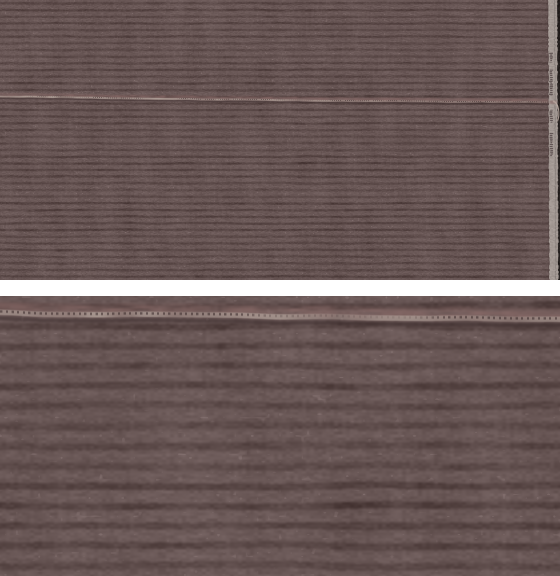
Top: the whole. Bottom: its middle third, enlarged.
A WebGL 1 fragment shader for this texture:

```glsl
precision highp float;
// Mauve-brown ribbed cloth with a pale horizontal seam and a grey selvage on the right.
uniform vec2 u_resolution;

const float RIBS = 42.0;            // grooves down the canvas
const float GROOVE_WIDTH = 0.17;    // half width, in rib periods
const float GROOVE_DEPTH = 0.075;
const float GRAIN = 0.075;
const float PATCHES = 0.024;
const float SEAM_LEFT = 0.656;      // seam height at each end
const float SEAM_RIGHT = 0.635;
const float THREAD_WIDTH = 0.0032;
const float STITCHES = 150.0;       // stitches per canvas height
const float SELVAGE_START = 1.960;  // x runs from 0 to 2
const float SELVAGE_END = 1.992;

const vec3 CLOTH = vec3(0.397, 0.327, 0.322);
const vec3 THREAD = vec3(0.68, 0.62, 0.59);
const vec3 FUZZ = vec3(0.53, 0.41, 0.40);
const vec3 SHADOW = vec3(0.25, 0.19, 0.19);
const vec3 SELVAGE = vec3(0.64, 0.60, 0.58);
const vec3 INK = vec3(0.32, 0.27, 0.27);
const vec3 BACKING = vec3(0.10, 0.08, 0.075);

float hash(vec2 p) {
    return fract(sin(dot(p, vec2(127.1, 311.7))) * 43758.5453);
}

float noise(vec2 p) {
    vec2 i = floor(p);
    vec2 f = fract(p);
    f = f * f * (3.0 - 2.0 * f);
    return mix(mix(hash(i), hash(i + vec2(1.0, 0.0)), f.x),
               mix(hash(i + vec2(0.0, 1.0)), hash(i + 1.0), f.x), f.y);
}

// Soft band: 1 inside the half width, smoothed by the edge size.
float band(float d, float halfWidth, float edge) {
    return 1.0 - smoothstep(halfWidth - edge, halfWidth + edge, abs(d));
}

vec3 ribbedCloth(vec2 p, float px) {
    // Slightly wandering grooves, each with its own depth and wear
    float rib = p.y * RIBS + 0.16 * (noise(p * vec2(9.0, 24.0)) - 0.5);
    float id = floor(rib);
    float d = fract(rib) - 0.5;
    float edge = max(0.10, 0.6 * px * RIBS);
    float wear = mix(0.45, 1.15, noise(vec2(p.x * 28.0, id * 7.3)));
    float depth = mix(0.65, 1.15, hash(vec2(id, 4.7))) * wear;
    float groove = band(d, GROOVE_WIDTH, edge) * depth;
    float crown = 0.5 - 0.5 * cos(6.28318 * d);

    // Fine pile, short flecks along the ribs and broad patches
    float pile = noise(p * vec2(210.0, 300.0)) - 0.5;
    float fleck = noise(p * vec2(85.0, 270.0) + 31.0) - 0.5;
    float patches = noise(p * vec2(13.0, 10.0) + 8.0) - 0.5;
    float columns = 0.006 * sin(p.x * 50.0 + 2.0 * noise(p * 3.0));
    float light = 0.020 * (crown - 0.5) - GROOVE_DEPTH * groove + 0.012;
    light += GRAIN * (0.65 * pile + 0.45 * fleck) + PATCHES * patches + columns;
    light += 0.06 * smoothstep(0.83, 0.97, noise(p * vec2(150.0, 230.0) + 70.0)) * crown;
    return CLOTH + light * vec3(1.0, 0.97, 0.98);
}

vec3 addSeam(vec3 col, vec2 p, float px) {
    float x = clamp(p.x * 0.5, 0.0, 1.0);
    float y = mix(SEAM_RIGHT, SEAM_LEFT, pow(1.0 - x, 1.5));
    float d = p.y - y - 0.002 * (noise(vec2(p.x * 18.0, 2.0)) - 0.5);
    float edge = max(0.0012, 0.6 * px);
    float strength = mix(1.0, 0.55, smoothstep(0.15, 0.9, x));

    // Loose pink fibres above, shadow below, then the broken pale thread
    float fibres = noise(vec2(p.x * 55.0, p.y * 260.0));
    col = mix(col, FUZZ, band(d - 0.005, 0.007, 0.005) * (0.25 + 0.6 * fibres));
    col = mix(col, SHADOW, 0.55 * band(d + 0.007, 0.0025, edge + 0.001));
    float worn = mix(0.45, 1.0, noise(vec2(p.x * 32.0, 17.0)));
    col = mix(col, THREAD, strength * worn * band(d, THREAD_WIDTH, edge));
    float stitch = smoothstep(0.15, 0.55, sin(6.28318 * p.x * STITCHES));
    float exposed = smoothstep(0.3, 0.6, noise(vec2(p.x * 7.0, 41.0)));
    return mix(col, SHADOW, 0.6 * stitch * exposed * band(d - 0.001, 0.0015, edge));
}

vec3 addSelvage(vec3 col, vec2 p, float px) {
    float edge = max(0.0015, 0.7 * px);
    float slant = 0.004 * (0.5 - p.y);
    float fray = 0.003 * (noise(vec2(p.y * 140.0, 5.0)) - 0.5);
    float inside = p.x - SELVAGE_START - slant - fray;
    vec3 tape = SELVAGE + 0.07 * (noise(p * vec2(180.0, 240.0)) - 0.5);
    tape *= 1.0 - 0.13 * band(inside - 0.023, 0.002, edge);

    // Abstract worn ink dashes in separate groups
    float row = p.y * 150.0;
    float dash = band(fract(row) - 0.5, 0.34, max(0.12, px * 75.0));
    float groups = band(p.y - 0.705, 0.047, edge) + band(p.y - 0.585, 0.023, edge)
                 + band(p.y - 0.485, 0.043, edge) + band(p.y - 0.795, 0.018, edge);
    float reach = 0.003 + 0.004 * hash(vec2(floor(row), 9.0));
    tape = mix(tape, INK, 0.8 * dash * groups * band(inside - 0.009, reach, edge));
    col = mix(col, SHADOW, 0.35 * band(inside, 0.003, edge));
    col = mix(col, tape, smoothstep(-edge, edge, inside));
    float outside = p.x - SELVAGE_END - slant + fray;
    vec3 backing = BACKING + 0.08 * noise(p * vec2(160.0, 190.0));
    return mix(col, backing, smoothstep(-edge, edge, outside));
}

vec3 addLooseThread(vec3 col, vec2 p, float px) {
    // The seam end frays across the selvage and curls downward
    float edge = max(0.0015, 0.7 * px);
    float tail = band(p.y - SEAM_RIGHT, 0.006, 0.004) * smoothstep(1.955, 1.97, p.x);
    tail *= 1.0 - smoothstep(1.982, 1.994, p.x);
    col = mix(col, FUZZ, 0.65 * tail);
    vec2 q = (p - vec2(1.974, 0.595)) / vec2(0.022, 0.043);
    float curl = band((length(q) - 1.0) * 0.024, 0.002, edge);
    curl *= smoothstep(-0.1, 0.2, q.x) * smoothstep(-0.8, -0.5, q.y);
    return mix(col, THREAD * 1.08, 0.9 * curl);
}

void main() {
    vec2 p = gl_FragCoord.xy / u_resolution * vec2(2.0, 1.0);
    float px = 1.0 / u_resolution.y;
    vec3 col = ribbedCloth(p, px);
    col = addSeam(col, p, px);
    col = addSelvage(col, p, px);
    col = addLooseThread(col, p, px);
    gl_FragColor = vec4(clamp(col, 0.0, 1.0), 1.0);
}
```
